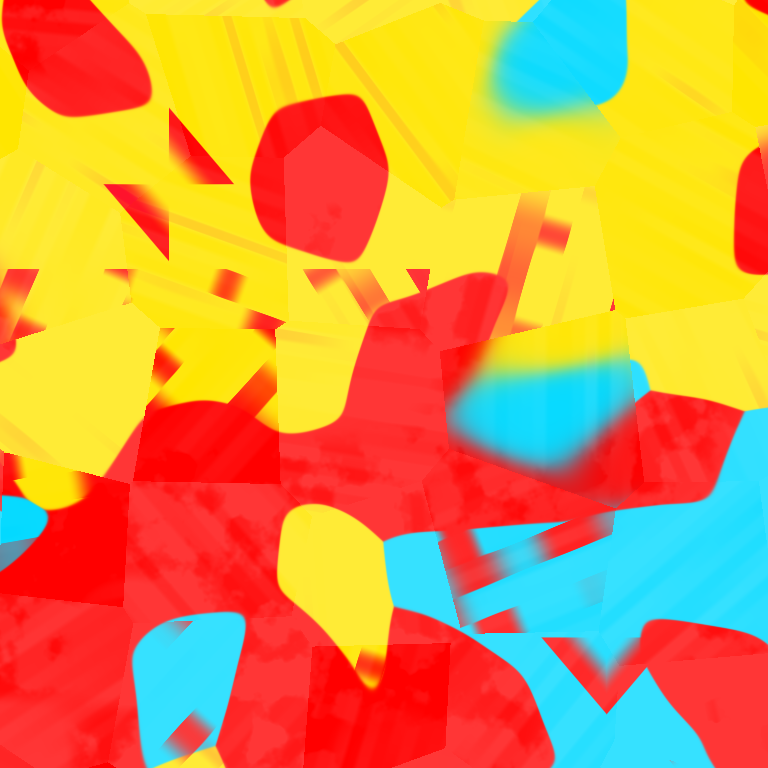
This background is drawn by a Shadertoy shader. Its source:

```glsl
#define GRID 6.0
#define FACETS 5.0
#define JITTER 0.7
#define ROUNDNESS 60.0
#define BLUR 0.014
#define TINT 0.21
#define HUB vec2(0.40, 0.38)
#define YELLOW vec3(1.0, 0.9, 0.0)
#define RED vec3(1.0, 0.0, 0.0)
#define BLUE vec3(0.0, 0.85, 1.0)

float hash(vec2 p) {
    vec3 q = fract(p.xyx * 0.1031);
    q += dot(q, q.yzx + 33.33);
    return fract((q.x + q.y) * q.z);
}

vec2 hash2(vec2 p) {
    return vec2(hash(p + 17.3), hash(p + 71.9));
}

// Value noise; larger steepness turns the x steps into hard seams
float noise(vec2 p, float steepness) {
    vec2 i = floor(p), f = fract(p);
    f.x = clamp((f.x - 0.5) * steepness + 0.5, 0.0, 1.0);
    f = f * f * (3.0 - 2.0 * f);
    vec2 e = vec2(0.0, 1.0);
    return mix(mix(hash(i), hash(i + e.yx), f.x),
               mix(hash(i + e.xy), hash(i + e.yy), f.x), f.y);
}

float fbm(vec2 p) {
    float sum = 0.0, amp = 0.5;
    for (int i = 0; i < 4; i++) {
        sum += amp * noise(p, 1.0);
        p = mat2(1.6, 1.2, -1.2, 1.6) * p;
        amp *= 0.5;
    }
    return sum;
}

// One-hot choice of yellow, red or blue, with even shares inside each zone
vec3 inkOf(vec2 cell) {
    float h = fract(dot(cell, vec2(0.7549, 0.5698)));
    vec3 yellow = vec3(1, 0, 0), red = vec3(0, 1, 0), blue = vec3(0, 0, 1);
    if (cell.y >= 3.0) return h < 0.78 ? yellow : (h > 0.86 && h < 0.9 ? blue : red);
    if (cell.x >= 4.0) return h < 0.7 ? blue : red;
    return h > 0.04 && h < 0.2 ? yellow : (h > 0.75 && h < 0.85 ? blue : red);
}

// Lobes stretched away from the hub, merged by colour into rounded regions
vec3 inkShares(vec2 p, float softness) {
    vec3 votes = vec3(1e-20);
    vec2 base = floor(p * GRID);
    for (int y = -3; y <= 3; y++)
    for (int x = -3; x <= 3; x++) {
        vec2 cell = base + vec2(x, y);
        vec2 site = (cell + 0.5 + JITTER * (hash2(cell) - 0.5)) / GRID;
        vec2 ray = normalize(site - HUB), e = p - site;
        float d = length(vec2(0.65 * dot(e, ray), 1.2 * dot(e, vec2(-ray.y, ray.x))));
        votes += inkOf(cell) * exp(-ROUNDNESS * d);
    }
    vec3 level = log(votes) / ROUNDNESS;
    float top = max(level.x, max(level.y, level.z));
    vec3 share = exp((level - top) / softness);
    return share / dot(share, vec3(1.0));
}

// Straight-edged cell that sets the local grain
vec2 facetAt(vec2 p) {
    vec2 base = floor(p * FACETS), nearest = base;
    float best = 1e5;
    for (int y = -1; y <= 1; y++)
    for (int x = -1; x <= 1; x++) {
        vec2 cell = base + vec2(x, y);
        float d = length(p * FACETS - cell - 0.15 - 0.7 * hash2(cell + 40.0));
        if (d < best) { best = d; nearest = cell; }
    }
    return nearest;
}

// Diamond with a crisp rim and a blurred core, cut down to some quadrants
float wedge(vec2 p, float onlyBelow, float pixel) {
    float d = abs(p.x) + 0.85 * abs(p.y);
    float side = mix(p.x * p.y * 30.0, -p.y, onlyBelow);
    return smoothstep(0.02, 0.065, d) * smoothstep(pixel, -pixel, d - 0.085)
         * smoothstep(-pixel, pixel, side);
}

void mainImage(out vec4 fragColor, in vec2 fragCoord) {
    vec2 p = fragCoord / iResolution.xy;
    float pixel = 1.0 / iResolution.y;
    vec2 facet = facetAt(p);
    vec2 rnd = hash2(facet + 90.0);

    // Grain coordinates, with x across the streaks
    float angle = 6.2832 * hash(facet + 5.0);
    vec2 q = mat2(cos(angle), -sin(angle), sin(angle), cos(angle)) * p + 8.0;

    // Flat regions, a few of them with blurred borders
    float softness = rnd.x > 0.87 ? BLUR : 0.7 * pixel;
    vec3 share = inkShares(p + 0.008 * (noise(p * 14.0, 1.0) - 0.5), softness);
    vec3 colour = share.x * YELLOW + share.y * RED + share.z * BLUE;

    // Reddish blocks, mostly towards the lower left
    float broken = step(rnd.y, p.x < 0.56 && p.y < 0.65 ? 0.55 : 0.06);
    float blocks = noise(q * vec2(26.0, 15.0), 12.0);
    colour = mix(colour, RED, broken * smoothstep(0.62, 0.92, blocks));
    for (int i = 0; i < 2; i++) {
        float k = float(i);
        colour = mix(colour, RED, wedge(p - mix(vec2(0.22, 0.76), vec2(0.79, 0.17), k), k, pixel));
    }

    // Pale streaks and mottling
    float streak = noise(q * vec2(60.0, 4.0), 2.0);
    float mottle = smoothstep(0.4, 0.6, fbm(p * 26.0)) * smoothstep(0.45, 0.65, noise(p * 6.0, 1.0));
    float pale = 1.5 * hash(facet + 31.0) - 0.05 + 0.5 * (streak - 0.5) - 0.5 * mottle * share.y;
    colour.g -= 0.12 * share.x * smoothstep(0.8, 1.0, streak);
    colour = mix(colour, vec3(1.0), TINT * clamp(pale, 0.0, 1.0));
    fragColor = vec4(clamp(colour, 0.0, 1.0), 1.0);
}
```
